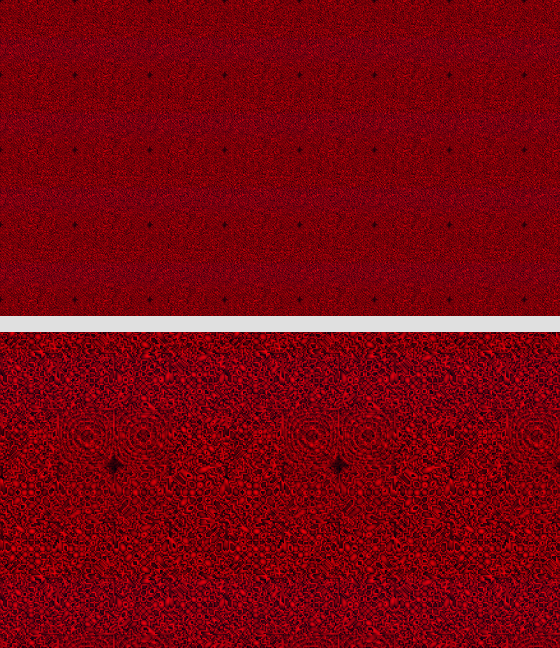
Top, the full canvas; bottom, a detail of the centre.
Reproduce this pattern procedurally as a WebGL 2 fragment shader.

```glsl
#version 300 es
precision highp float;
// Deep red woven tiling: each square tile holds 4 x 4 cells of fine chirp grain.
// Every cell wraps a sheared product bump into sawtooth bands on a coarse lattice, so
// it aliases into grain; slow bands make rings around a dark star at tile corners.

uniform vec2 u_resolution;
out vec4 fragColor;

const float TILE_SIZE = 256.0 / 1080.0;  // tile side, in canvas heights
const float CELLS = 4.0;                 // cells along a tile side
const float TEXELS = 44.0;               // lattice steps along a cell side
const float GRAIN_BASE = 610.0;          // chirp strength of the first cell
const vec2 GRAIN_STEP = vec2(67.0, 113.0);
const vec2 GRAIN_SHEAR = vec2(9.3, -6.7); // tilts the grain along one diagonal
const float GRAIN_CONTRAST = 0.88;
const float RING_CYCLES = 84.0;          // chirp strength of the ring cells
const float RING_UPPER = 0.36;           // ring share above and below the star
const float RING_LOWER = 0.18;
const float HATCH_LINES = 6.0;           // diagonal lines per cell
const float HATCH_DEPTH = 0.07;
const float STAR_REACH = 0.52;           // root of the star radius, in cells
const float STAR_SHADE = 0.42;
const float RED_MEAN = 0.474;
const float BLUE_BASE = 0.030;
const float BLUE_BAND = 0.028;
const int SAMPLES = 4;                   // supersamples along each axis
const float TAU = 6.2831853;

// Peak in the middle of a unit cell, zero on its edges
float cellBump(vec2 u) {
  vec2 arch = u * (1.0 - u);
  return arch.x * arch.y;
}

// Red level at a point given in tiles, y running downwards
float weave(vec2 tilePos) {
  vec2 cellPos = fract(tilePos) * CELLS;
  vec2 id = floor(cellPos);
  vec2 local = fract(cellPos);
  vec2 texel = (floor(local * TEXELS) + 0.5) / TEXELS;

  // Fine grain, with a different chirp in each cell
  float strength = GRAIN_BASE + dot(id, GRAIN_STEP);
  float phase = strength * cellBump(texel) + dot(texel, GRAIN_SHEAR);
  float level = (fract(phase) - 0.5) * GRAIN_CONTRAST;

  // Rings in the four cells around each tile corner
  vec2 fromCorner = (fract(tilePos + 0.5) - 0.5) * CELLS;
  vec2 reach = abs(fromCorner);
  if (max(reach.x, reach.y) < 1.0) {
    float share = fromCorner.y < 0.0 ? RING_UPPER : RING_LOWER;
    float rings = fract(RING_CYCLES * cellBump(local) + local.x - local.y) - 0.5;
    level = mix(level, rings, share);
  }

  // Diagonal hatch
  level += HATCH_DEPTH * sin(TAU * HATCH_LINES * (local.x - local.y));

  // Dark four-pointed star
  float spread = sqrt(reach.x) + sqrt(reach.y);
  float star = 1.0 - smoothstep(STAR_REACH * 0.8, STAR_REACH * 1.2, spread);
  return (RED_MEAN + level) * mix(1.0, STAR_SHADE, star);
}

// Purple tint in the third row of cells, fading below it
float blueTint(float tileY) {
  float y = fract(tileY);
  float band = smoothstep(0.47, 0.53, y) * (1.0 - smoothstep(0.68, 0.95, y));
  return BLUE_BASE + BLUE_BAND * band;
}

void main() {
  float red = 0.0;
  vec2 tilePos = vec2(0.0);
  for (int j = 0; j < SAMPLES; j++) {
    for (int i = 0; i < SAMPLES; i++) {
      vec2 offset = (vec2(i, j) + 0.5) / float(SAMPLES) - 0.5;
      vec2 p = (gl_FragCoord.xy + offset) / u_resolution.y;
      tilePos = vec2(p.x, 1.0 - p.y) / TILE_SIZE;
      red += weave(tilePos);
    }
  }
  red /= float(SAMPLES * SAMPLES);
  fragColor = vec4(clamp(red, 0.0, 1.0), 0.0, blueTint(tilePos.y), 1.0);
}
```
